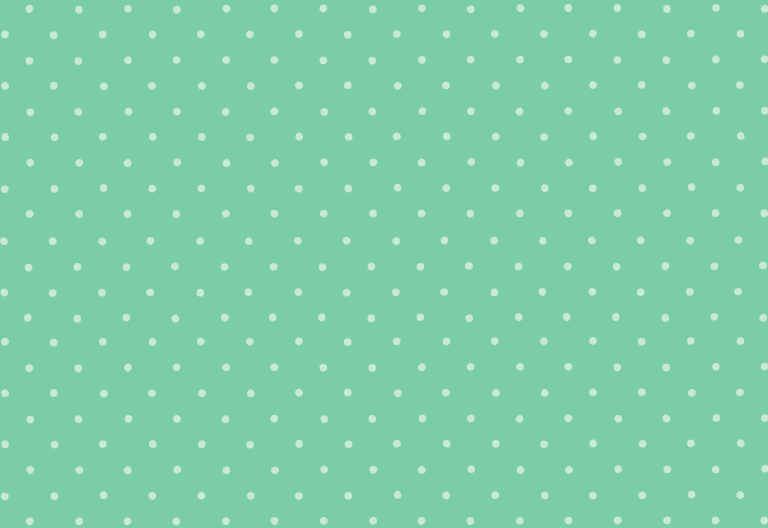
A WebGL 1 fragment shader for this pattern:

```glsl
precision highp float;
// Staggered pale polka dots, slightly hand-drawn, on a flat mint ground.

uniform vec2 u_resolution;

// Lengths are fractions of the canvas height, measured from the top left.
#define PITCH vec2(0.0928, 0.0485)
#define FIRST_DOT vec2(0.0565, 0.0176)
#define RADIUS 0.0073
#define JITTER 0.0012
#define LUMPINESS 0.0012
#define TILT 0.0014
#define TILE vec2(6.0, 12.0)
#define BAND_ROWS vec2(9.0, 12.0)
#define BAND_SHIFT vec2(-0.0030, 0.0032)
#define GROUND vec3(0.482, 0.804, 0.651)
#define DOT vec3(0.784, 0.914, 0.847)

// Two pseudo-random values from -1 to 1.
vec2 hash2(vec2 p) {
    vec3 q = fract(p.xyx * vec3(0.1031, 0.1030, 0.0973));
    q += dot(q, q.yzx + 33.33);
    return 2.0 * fract((q.xx + q.yz) * q.zy) - 1.0;
}

float gradientNoise(vec2 p) {
    vec2 i = floor(p);
    vec2 f = fract(p);
    vec2 w = f * f * f * (f * (f * 6.0 - 15.0) + 10.0);
    float a = dot(hash2(i), f);
    float b = dot(hash2(i + vec2(1.0, 0.0)), f - vec2(1.0, 0.0));
    float c = dot(hash2(i + vec2(0.0, 1.0)), f - vec2(0.0, 1.0));
    float d = dot(hash2(i + 1.0), f - 1.0);
    return mix(mix(a, b, w.x), mix(c, d, w.x), w.y);
}

// Signed distance to the nearest dot of the staggered grid.
float dotDistance(vec2 p) {
    p.y += TILT * p.x;
    float row = floor((p.y - FIRST_DOT.y) / PITCH.y + 0.5);

    // Odd rows move by half a pitch; one band of rows sits out of register.
    float stagger = 0.5 * mod(row, 2.0);
    float inBand = step(BAND_ROWS.x - 0.5, row) * step(row, BAND_ROWS.y + 0.5);
    vec2 origin = FIRST_DOT + inBand * BAND_SHIFT - vec2(stagger * PITCH.x, 0.0);

    float column = floor((p.x - origin.x) / PITCH.x + 0.5);
    vec2 cell = vec2(column, row);
    vec2 seed = mod(cell, TILE) + 7.0;
    vec2 offset = p - origin - cell * PITCH - JITTER * hash2(seed);

    // Uneven outline, repeated with the tile.
    float lump = gradientNoise(offset / RADIUS + seed * 5.37);
    return length(offset) - RADIUS - LUMPINESS * lump;
}

void main() {
    vec2 p = gl_FragCoord.xy / u_resolution.y;
    p.y = 1.0 - p.y;
    float pixel = 1.0 / u_resolution.y;
    float coverage = 1.0 - smoothstep(-0.75 * pixel, 0.75 * pixel, dotDistance(p));
    gl_FragColor = vec4(mix(GROUND, DOT, coverage), 1.0);
}
```
